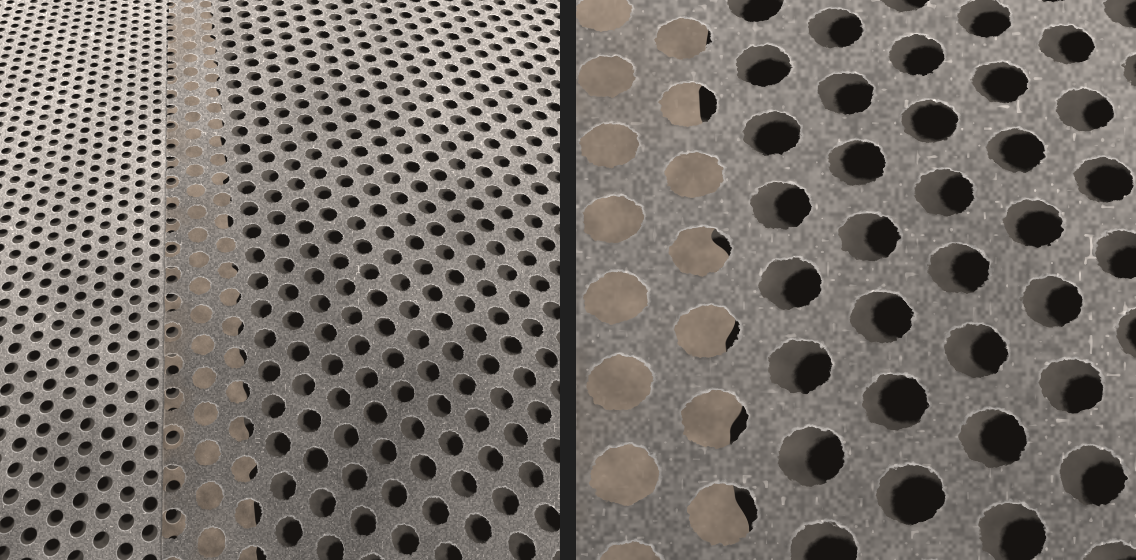
Left, the full canvas; right, a detail of the centre.
Give the GLSL for this texture, as a Shadertoy shader.

```glsl
// Two overlapping perforated steel sheets seen at a slant: fine holes on the left, coarse on the right.
// Each sheet is a projective view of a hexagonal hole lattice; noise adds grain, scuffs and rust.
// The left sheet runs on beneath the right one and blocks the holes along the lap.

#define FINE_RADIUS 0.285
#define COARSE_RADIUS 0.308
#define RAGGED 0.035
#define GRAIN 0.25
#define SCUFF 0.16
#define LAP_END 1.07
#define STEEL_TINT vec3(1.035, 0.99, 0.95)
#define RUST vec3(0.52, 0.455, 0.395)
#define DEEP vec3(0.085, 0.075, 0.068)
#define FLOOR_GREY vec3(0.285, 0.265, 0.245)

// Columns: step across the sheet, step up the sheet, origin (homogeneous canvas units)
const mat3 FINE_VIEW = mat3(-0.03867, 0.01968, 0.009,
                            0.0085, 0.05207, 0.0285,
                            0.2682, 0.099, 1.0);
const mat3 COARSE_VIEW = mat3(0.0806, 0.05488, 0.033,
                              0.01458, 0.08936, 0.0489,
                              0.3776, 0.03125, 1.0);

float hash(vec2 p) {
    vec3 h = fract(p.xyx * 0.1031);
    h += dot(h, h.yzx + 33.33);
    return fract((h.x + h.y) * h.z);
}

float noise(vec2 p) {
    vec2 cell = floor(p), f = fract(p);
    f = f * f * (3.0 - 2.0 * f);
    return mix(mix(hash(cell), hash(cell + vec2(1, 0)), f.x),
               mix(hash(cell + vec2(0, 1)), hash(cell + vec2(1, 1)), f.x), f.y);
}

float fbm(vec2 p) {
    float sum = 0.0, weight = 0.5;
    for (int i = 0; i < 4; i++) {
        sum += weight * noise(p);
        p = mat2(1.6, 1.2, -1.2, 1.6) * p + 7.3;
        weight *= 0.5;
    }
    return sum / 0.9375;
}

// Canvas point to flat sheet coordinates, hole pitch = 1
vec2 sheetPoint(mat3 view, vec2 uv) {
    vec3 h = inverse(view) * vec3(uv, 1.0);
    vec2 steps = h.xy / h.z;
    return vec2(0.866 * steps.x, steps.y + 0.5 * steps.x);
}

// Offset from the nearest centre of the hexagonal lattice
vec2 fromHole(vec2 q) {
    vec2 cell = vec2(1.732, 1.0);
    vec2 a = q - cell * round(q / cell);
    vec2 b = q - cell * (round(q / cell - 0.5) + 0.5);
    return dot(a, a) < dot(b, b) ? a : b;
}

// Steel surface: sheen, scuffs, fine grain and pale specks
vec3 steel(vec2 uv, float sheen) {
    float scuffs = fbm(uv * vec2(8.0, 6.0)) - 0.5;
    float grain = (noise(uv * 410.0) - 0.5) * (0.35 + 0.65 * sheen);
    float specks = smoothstep(0.84, 0.97, noise(uv * 300.0 + 40.0)) * fbm(uv * 12.0 + 5.0);
    return (sheen + SCUFF * scuffs + GRAIN * grain + 0.3 * specks) * STEEL_TINT;
}

// Inside of a hole: shaded wall and backing sheet with a displaced dark opening
vec3 holeInside(vec2 d, vec2 center, float radius, vec2 shift, float aa, vec2 uv) {
    vec2 id = floor(center * vec2(2.31, 2.0) + 0.5);
    vec2 wander = vec2(hash(id + 61.0), hash(id + 97.0)) - 0.5;
    float opening = length(d - shift - 0.2 * wander) - radius * 0.76;
    float shade = 0.72 + 0.4 * fbm(uv * 90.0) - 0.8 * dot(d, normalize(shift)) + 0.3 * uv.y;
    return mix(DEEP, FLOOR_GREY * shade, smoothstep(-aa, aa + 0.05, opening));
}

// Cut a hole with a bright worn lip into a surface
vec3 punch(vec3 surface, vec3 inside, vec2 d, float radius, vec2 light, float aa) {
    float edge = length(d) - radius;
    float facing = 0.5 + 0.5 * dot(d, light) / max(length(d), 0.001);
    float lip = 1.0 - smoothstep(0.0, 0.025 + aa, abs(edge - 0.01));
    vec3 worn = surface + lip * mix(-0.06, 0.24, facing);
    return mix(inside, worn, smoothstep(-aa, aa, edge));
}

void mainImage(out vec4 fragColor, in vec2 fragCoord) {
    vec2 uv = fragCoord / iResolution.xy;
    vec2 fine = sheetPoint(FINE_VIEW, uv), coarse = sheetPoint(COARSE_VIEW, uv);
    float fineAA = 0.5 * length(fwidth(fine)), coarseAA = 0.5 * length(fwidth(coarse));
    float seam = mix(0.289, 0.301, uv.y) + 0.002 * (noise(vec2(uv.y * 45.0, 3.0)) - 0.5);
    float pixel = 1.0 / iResolution.x;

    // Left sheet, with a plain margin that continues under the lap
    vec3 leftSteel = steel(uv, mix(0.49, 0.78, smoothstep(0.05, 0.9, uv.y)));
    float underLap = smoothstep(seam - pixel, seam + pixel, uv.x);
    vec3 rusty = RUST * (0.62 + 0.5 * fbm(uv * 60.0) + 0.25 * uv.y);
    leftSteel = mix(leftSteel, rusty, 0.85 * underLap);
    vec2 d = fromHole(fine), center = fine - d;
    vec3 leftSheet = leftSteel;
    if (center.x > -1.1) {
        vec3 inside = holeInside(d, center, FINE_RADIUS, vec2(0.03, 0.13), fineAA, uv);
        leftSheet = punch(leftSteel, inside, d, FINE_RADIUS, vec2(0.5, -0.8), fineAA);
    }
    leftSheet *= 1.0 - 0.35 * smoothstep(seam - 0.005, seam, uv.x) * (1.0 - underLap);

    // Right sheet: its holes show the buried margin first, then the depth below
    d = fromHole(coarse);
    center = coarse - d;
    float ragged = RAGGED * (fbm(coarse * 16.0) - 0.5) * 2.0;
    float radius = COARSE_RADIUS + ragged;
    vec3 inside = holeInside(d, center, radius, vec2(0.15, -0.08), coarseAA, uv);
    float lapEdge = coarse.x - LAP_END + 0.3 * (noise(coarse * 3.0) - 0.5);
    inside = mix(leftSheet, inside, smoothstep(-coarseAA, coarseAA, lapEdge));
    float sheen = mix(0.405, 0.7, smoothstep(0.2, 1.05, uv.y)) + 0.07 * smoothstep(0.45, 1.0, uv.x);
    vec3 rightSteel = steel(uv + 3.7, sheen);
    float rustBand = exp(-18.0 * abs(uv.x - seam)) * smoothstep(0.4, 0.7, fbm(uv * 16.0));
    rightSteel = mix(rightSteel, rusty, 0.5 * rustBand);
    vec3 rightSheet = punch(rightSteel, inside, d, radius, vec2(0.4, 0.85), coarseAA);

    // Lap: the right sheet lies on top with a bright cut edge
    vec3 color = mix(leftSheet, rightSheet, underLap);
    float solid = smoothstep(-coarseAA, coarseAA, length(d) - radius);
    color += 0.14 * solid * underLap * (1.0 - smoothstep(0.0, 0.004, uv.x - seam));
    fragColor = vec4(clamp(color, 0.0, 1.0), 1.0);
}
```
